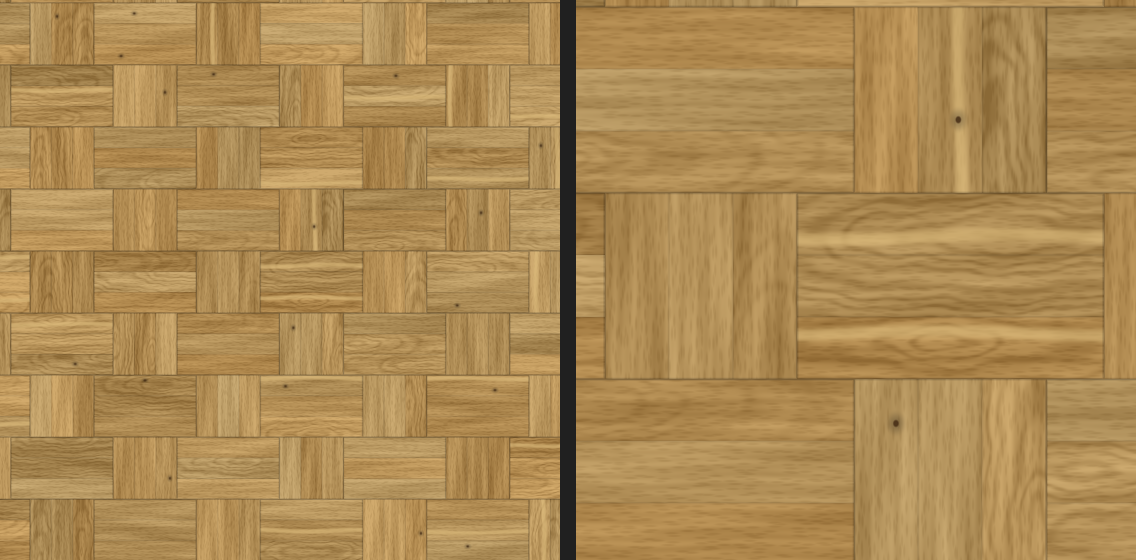
Left, the full canvas; right, a detail of the centre.
Give the GLSL for this texture, as a Shadertoy shader.

```glsl
// Oak parquet: running rows of upright and lying blocks, three staves each.
// Every stave gets its own tone, layered-sine grain, arched growth rings,
// cellular pores, and now and then a pale sapwood band or a small knot.

float hash(vec2 p) {
    vec3 a = fract(p.xyx * vec3(0.1031, 0.1030, 0.0973));
    a += dot(a, a.yzx + 33.33);
    return fract((a.x + a.y) * a.z);
}

// Distance to the nearest scattered cell point
float cellular(vec2 p) {
    vec2 cell = floor(p);
    float nearest = 2.0;
    for (int j = -1; j <= 1; j++)
        for (int i = -1; i <= 1; i++) {
            vec2 c = cell + vec2(i, j);
            vec2 point = c + vec2(hash(c), hash(c + 71.7));
            nearest = min(nearest, length(point - p));
        }
    return nearest;
}

// Streaks along x, as sines across y that drift slowly
float streaks(vec2 p, float seed) {
    float sum = 0.0, amp = 0.13, freq = 90.0;
    for (int i = 0; i < 5; i++) {
        float phase = seed * 40.0 + float(i) * 2.4;
        float drift = sin(p.x * (17.0 + 9.0 * float(i)) + phase * 1.7);
        sum += amp * sin(p.y * freq + phase + 1.1 * drift + 0.8 * sin(p.y * 130.0 + phase));
        amp *= 0.85;
        freq *= 1.9;
    }
    return sum;
}

// Nested long arches around a centre that may lie outside the stave
float rings(vec2 p, vec2 id) {
    vec2 centre = vec2(0.18 * hash(id + 3.1), 0.035 * (hash(id + 5.3) - 0.5));
    vec2 d = (p - centre) * vec2(0.2, 1.0);
    float seed = 6.28 * hash(id + 7.7);
    float r = length(d) + 0.0016 * sin(p.x * 75.0 + seed)
            + 0.0008 * sin(p.x * 190.0 + p.y * 160.0 + seed * 2.0);
    float wave = 0.5 + 0.5 * sin(r * 850.0 + 1.5 * sin(r * 260.0 + seed));
    return wave * wave;
}

void mainImage(out vec4 fragColor, in vec2 fragCoord) {
    vec2 p = fragCoord / iResolution.y;
    float pixel = 1.0 / iResolution.y;

    // Rows counted from the top; every other one slides by half a period
    float y = (0.995 - p.y) / 0.1108;
    float row = floor(y);
    float x = (p.x - 0.0534 - 0.1484 * mod(row, 2.0)) / 0.297;
    float column = floor(x);
    vec2 local = vec2(fract(x) * 0.297, fract(y) * 0.1108);

    // Block frame: x along the grain, y across it
    bool upright = local.x < 0.1146;
    vec2 size = upright ? vec2(0.1108, 0.1146) : vec2(0.1824, 0.1108);
    vec2 q = upright ? local.yx : local - vec2(0.1146, 0.0);
    vec2 block = vec2(column * 2.0 + (upright ? 1.0 : 0.0), row) + 20.0;

    // Staves; in some blocks the first two share one figure
    float width = size.y / 3.0;
    float lane = clamp(floor(q.y / width), 0.0, 2.0);
    float plank = lane == 1.0 && hash(block + 91.0) > 0.65 ? 0.0 : lane;
    vec2 s = vec2(q.x, q.y - (plank + 0.5) * width);
    vec2 id = vec2(block.x * 3.0 + plank, block.y * 7.0 + plank * 2.0);
    float seed = hash(id);

    // Tone from dark (0) to light (1)
    float tone = 0.69 + 0.58 * (hash(id + 11.0) - 0.5);
    tone += streaks(s, seed);
    float figured = smoothstep(0.45, 0.75, hash(id + 23.0));
    tone -= 0.36 * mix(0.15, 1.0, figured) * rings(s, id);
    float pore = cellular(s * vec2(75.0, 420.0) + seed * 90.0);
    tone -= 0.2 * (1.0 - smoothstep(0.1, 0.45, pore));
    tone += 0.06 * sin(s.x * 38.0 + seed * 50.0 + 2.0 * sin(s.y * 90.0));
    tone = clamp(tone, -0.2, 1.15);

    vec3 wood = mix(vec3(0.59, 0.45, 0.24), vec3(0.78, 0.64, 0.41), tone);
    wood *= 1.0 + 0.05 * (hash(id + 31.0) - 0.5) * vec3(1.0, 0.0, -1.5);

    // Pale sapwood with a wavering border
    float bandCentre = 0.026 * (hash(id + 41.0) - 0.5);
    float band = abs(s.y - bandCentre + 0.0015 * sin(s.x * 30.0 + seed * 9.0));
    float sapwood = (1.0 - smoothstep(0.001, 0.006, band)) * step(0.84, hash(id + 43.0));
    wood = mix(wood, vec3(0.86, 0.73, 0.48), 0.65 * sapwood);

    // Small dark knots
    vec2 knotAt = vec2(size.x * (0.15 + 0.7 * hash(id + 53.0)), 0.02 * (hash(id + 57.0) - 0.5));
    float knot = length((s - knotAt) * vec2(0.8, 1.0));
    float hasKnot = step(0.9, hash(id + 61.0));
    wood *= 1.0 - 0.22 * hasKnot * (1.0 - smoothstep(0.001, 0.007, knot));
    wood = mix(wood, vec3(0.27, 0.17, 0.08),
               0.85 * hasKnot * (1.0 - smoothstep(0.0016 - pixel, 0.0016 + pixel, knot)));

    // Faint seams between staves, firmer ones round the blocks
    float across = q.y - lane * width;
    float staveEdge = min(across, width - across);
    vec2 inset = min(q, size - q);
    float blockEdge = min(inset.x, inset.y);
    wood *= 1.0 - 0.08 * (1.0 - smoothstep(0.0, 0.0006 + pixel, staveEdge));
    wood *= 1.0 - 0.2 * (1.0 - smoothstep(0.0, 0.0007 + pixel, blockEdge));

    fragColor = vec4(wood, 1.0);
}
```
